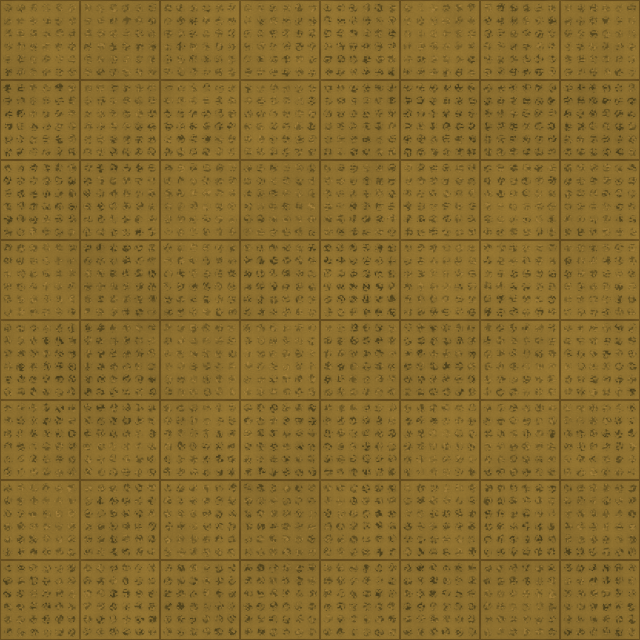
A Shadertoy shader for this texture:

```glsl
// Ochre tactile paving: an 8 by 8 grid of square slabs with thin dark joints,
// each slab holding 6 by 6 worn, speckled studs. Studs come from a folded
// grid; layered value noise gives their grit, wear and the broad stains.

const float TILES = 8.0;            // slabs across and down
const float STUDS = 6.0;            // studs across one slab
const float STUD_PITCH = 0.16;      // lengths below are in slab widths
const float STUD_RADIUS = 0.050;
const float STUD_JITTER = 0.006;
const float JOINT_HALF_WIDTH = 0.008;
const float GRIT_SCALE = 52.0;      // grit cells per slab
const float STAIN_STRENGTH = 0.10;
const float GRAIN_STRENGTH = 0.045;

const vec3 OCHRE = vec3(0.570, 0.450, 0.190);
const vec3 GRIME = vec3(0.235, 0.205, 0.085);
const vec3 WORN_EDGE = vec3(0.690, 0.540, 0.260);
const vec3 JOINT = vec3(0.300, 0.220, 0.080);

float hash(vec2 p) {
    return fract(sin(dot(p, vec2(127.1, 311.7))) * 43758.5453);
}

float noise(vec2 p) {
    vec2 cell = floor(p);
    vec2 f = fract(p);
    f = f * f * (3.0 - 2.0 * f);
    return mix(mix(hash(cell), hash(cell + vec2(1.0, 0.0)), f.x),
               mix(hash(cell + vec2(0.0, 1.0)), hash(cell + 1.0), f.x), f.y);
}

float fbm(vec2 p) {
    float sum = 0.0;
    float weight = 0.5;
    for (int i = 0; i < 4; i++) {
        sum += weight * noise(p);
        p = p * 2.03 + 17.3;
        weight *= 0.5;
    }
    return sum / 0.9375;
}

// Speckled stud: dark grit, pale worn flecks and a soft dirty halo.
vec3 addStud(vec3 color, vec2 p, vec2 tile, float pixel) {
    vec2 grid = (fract(p) - 0.5) / STUD_PITCH + 0.5 * STUDS;
    vec2 index = clamp(floor(grid), 0.0, STUDS - 1.0);
    vec2 id = tile * STUDS + index;
    vec2 shift = vec2(hash(id + 3.7), hash(id + 8.1)) - 0.5;
    vec2 offset = (grid - index - 0.5) * STUD_PITCH - 2.0 * STUD_JITTER * shift;

    float ragged = 0.022 * (noise(p * 38.0 + 5.0) - 0.5);
    float dist = length(offset) + ragged;
    float edge = max(0.012, pixel);
    float body = 1.0 - smoothstep(STUD_RADIUS - edge, STUD_RADIUS + edge, dist);
    float halo = exp(-dot(offset, offset) / (STUD_RADIUS * STUD_RADIUS * 1.7));

    // Dirt varies from stud to stud, slab to slab and across the floor.
    float dirt = 0.45 * hash(id + 21.3) + 0.25 * hash(tile + 41.9)
               + 0.60 * fbm(p * 1.3 + 9.0);
    dirt = clamp(dirt, 0.2, 1.0);
    float grit = noise(p * GRIT_SCALE);
    float flecks = noise(p * GRIT_SCALE * 0.9 + 71.0);

    color = mix(color, GRIME, 0.17 * halo * dirt);
    color = mix(color, GRIME, body * dirt * smoothstep(0.30, 0.85, grit) * 0.85);
    float worn = smoothstep(0.60, 0.90, flecks) * (1.05 - 0.75 * dirt);
    return mix(color, WORN_EDGE, body * worn * 0.75);
}

void mainImage(out vec4 fragColor, in vec2 fragCoord) {
    vec2 p = fragCoord / iResolution.y * TILES;
    float pixel = TILES / iResolution.y;
    vec2 tile = floor(p);

    // Slab surface: broad stains, a slight tint per slab and fine grain.
    float stain = fbm(p * 0.8 + 3.0) - 0.5;
    float smudge = fbm(p * vec2(3.0, 2.2) + 31.0) - 0.5;
    float grain = noise(p * 70.0 + 13.0) - 0.5;
    float shade = 1.0 + STAIN_STRENGTH * (stain + smudge)
                + 0.035 * (hash(tile + 2.3) - 0.5) + GRAIN_STRENGTH * grain;
    vec3 color = addStud(OCHRE * shade, p, tile, pixel);

    // Joints along the slab borders, with slightly uneven darkness.
    vec2 toBorder = 0.5 - abs(fract(p) - 0.5);
    float border = min(toBorder.x, toBorder.y);
    float aa = 0.6 * pixel;
    float joint = 1.0 - smoothstep(JOINT_HALF_WIDTH - aa, JOINT_HALF_WIDTH + aa, border);
    float seamDirt = 1.0 - smoothstep(0.0, 0.035, border);
    color *= 1.0 - 0.06 * seamDirt;
    color = mix(color, JOINT, joint * (0.72 + 0.25 * noise(p * 9.0)));

    fragColor = vec4(color, 1.0);
}
```
